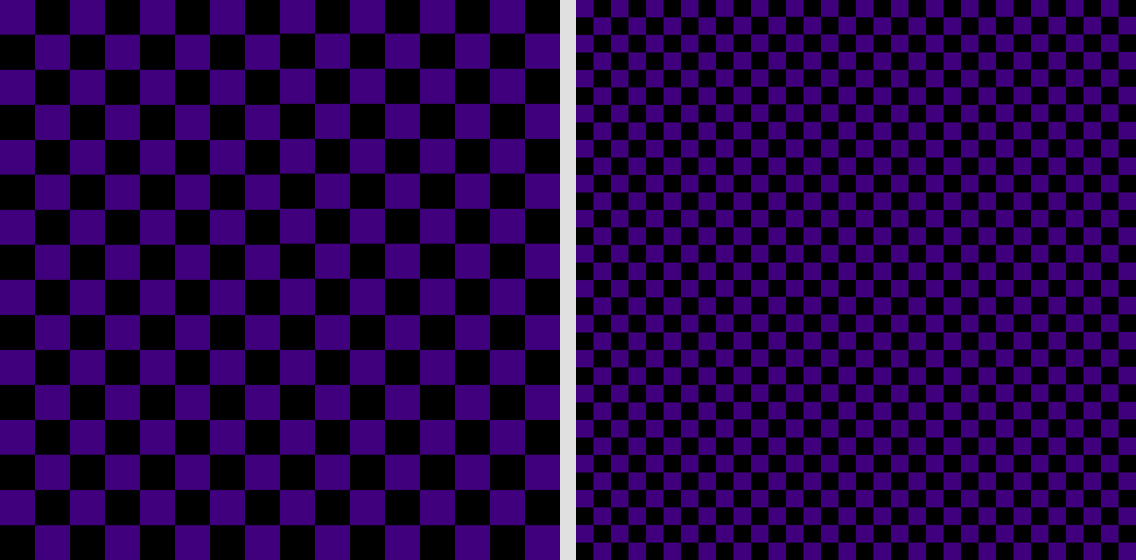
Left: one tile. Right: repeated 2 by 2.
This pattern is drawn by a WebGL 2 fragment shader. Its source:

```glsl
#version 300 es
precision highp float;
// A 16 by 16 checkerboard in deep violet and black, black at the lower left.
// Two square waves are combined; the horizontal edges wander very slightly
// and those of the upper right quarter sit a hair higher.

uniform vec2 u_resolution;
out vec4 fragColor;

const float CELLS = 16.0;

float hash(float n) {
    return fract(sin(n * 12.99 + 4.1) * 437.58);
}

// Cell parity at t, blended over softness around the edge at line + offset
float squareWave(float t, float line, float offset, float softness) {
    float above = clamp((t - line - offset) / softness + 0.5, 0.0, 1.0);
    return mix(mod(line + 1.0, 2.0), mod(line, 2.0), above);
}

void main() {
    vec2 uv = gl_FragCoord.xy / u_resolution;
    vec2 cell = uv * CELLS;
    vec2 line = floor(cell + 0.5);
    vec2 pixel = CELLS / u_resolution;

    // Small uneven row heights, with the wrapping edge kept in place
    float inner = step(0.5, mod(line.y, CELLS));
    float wander = (hash(line.y) - 0.5) * 0.02 * inner;

    // Raised edges in the upper right quarter
    float raised = step(0.5, uv.x) * step(CELLS * 0.5, line.y) * 0.03;

    float columns = squareWave(cell.x, line.x, 0.0, pixel.x);
    float rows = squareWave(cell.y, line.y, wander + raised, max(pixel.y, 0.032));
    float checker = columns + rows - 2.0 * columns * rows;

    vec3 violet = vec3(0.25, 0.0, 0.49);
    fragColor = vec4(violet * checker, 1.0);
}
```
